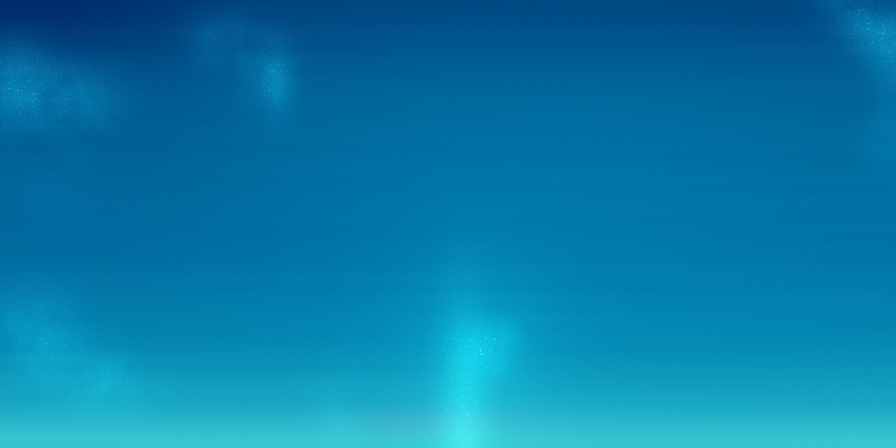
Reproduce this background procedurally as a WebGL 2 fragment shader.

```glsl
#version 300 es
precision highp float;
// Deep blue-to-turquoise underwater gradient with a rising glow and speckled mist.
uniform vec2 u_resolution;
out vec4 outColor;

float hash(vec2 p) {
    vec3 q = fract(p.xyx * vec3(0.1031, 0.1030, 0.0973));
    q += dot(q, q.yzx + 33.33);
    return fract((q.x + q.y) * q.z);
}

float noise(vec2 p) {
    vec2 i = floor(p), f = fract(p);
    f = f * f * (3.0 - 2.0 * f);
    return mix(mix(hash(i), hash(i + vec2(1, 0)), f.x),
               mix(hash(i + vec2(0, 1)), hash(i + vec2(1, 1)), f.x), f.y);
}

float fbm(vec2 p) {
    float sum = 0.0, amp = 0.5;
    for (int i = 0; i < 5; i++) {
        sum += amp * noise(p);
        p = mat2(1.6, 1.2, -1.2, 1.6) * p + 7.3;
        amp *= 0.5;
    }
    return sum;
}

// Soft elliptical falloff
float glow(vec2 p, vec2 center, vec2 radius) {
    vec2 d = (p - center) / radius;
    return exp(-dot(d, d));
}

// Round specks, one at a random place in each grid cell
float specks(vec2 p, float cells, float density) {
    vec2 cell = floor(p * cells);
    vec2 spot = 0.3 + 0.4 * vec2(hash(cell + 11.0), hash(cell + 47.0));
    float d = length(fract(p * cells) - spot);
    float strength = hash(cell + 83.0);
    return step(1.0 - density, hash(cell)) * strength * smoothstep(0.32, 0.05, d);
}

// Vertical ramp from turquoise to navy
vec3 waterColor(float y) {
    vec3 c = mix(vec3(0.22, 0.77, 0.82), vec3(0.10, 0.66, 0.765), smoothstep(0.0, 0.11, y));
    c = mix(c, vec3(0.015, 0.535, 0.70), smoothstep(0.06, 0.25, y));
    c = mix(c, vec3(0.0, 0.44, 0.635), smoothstep(0.18, 0.50, y));
    c = mix(c, vec3(0.0, 0.385, 0.59), smoothstep(0.45, 0.82, y));
    return mix(c, vec3(0.0, 0.27, 0.50), smoothstep(0.75, 1.03, y));
}

void main() {
    // Canvas space: x in 0..2, y in 0..1
    vec2 p = gl_FragCoord.xy / u_resolution * vec2(2.0, 1.0);
    vec3 color = waterColor(p.y);

    // Broad light right of the middle, darker left side and corner
    color += vec3(0.0, 0.04, 0.035) * glow(p, vec2(1.25, 0.60), vec2(0.60, 0.38));
    color -= vec3(0.0, 0.035, 0.025) * smoothstep(0.9, 0.0, p.x) * smoothstep(0.1, 0.5, p.y);
    color -= vec3(0.0, 0.08, 0.07) * glow(p, vec2(0.0, 1.05), vec2(0.45, 0.22));

    // Faint uneven horizontal streaks
    color += 0.012 * (noise(p * vec2(1.5, 45.0)) - 0.5);

    // Light column rising from the bottom
    float column = glow(p, vec2(1.035, 0.10), vec2(0.055, 0.23));
    float halo = glow(p, vec2(1.06, 0.22), vec2(0.18, 0.22));
    float puff = glow(p, vec2(1.10, 0.23), vec2(0.075, 0.075));
    color += vec3(0.04, 0.13, 0.09) * column + vec3(0.01, 0.075, 0.06) * halo;

    // Pale warm haze along the floor
    color += vec3(0.07, -0.025, 0.0) * glow(p, vec2(0.97, 0.06), vec2(0.20, 0.035));

    // Mist banks: upper left, upper middle, upper right, lower left
    float mist = 0.75 * glow(p, vec2(0.11, 0.78), vec2(0.13, 0.075));
    mist += 0.40 * glow(p, vec2(0.03, 0.86), vec2(0.07, 0.08));
    mist += 0.95 * glow(p, vec2(0.59, 0.83), vec2(0.055, 0.08));
    mist += 0.40 * glow(p, vec2(0.49, 0.92), vec2(0.07, 0.07));
    float slope = p.x + 0.7 * p.y - 2.60;
    mist += 0.85 * glow(vec2(slope, p.y), vec2(0.02, 0.94), vec2(0.09, 0.13));
    mist += 0.25 * glow(p, vec2(1.98, 0.69), vec2(0.05, 0.10));
    mist += 0.38 * glow(p, vec2(0.06, 0.27), vec2(0.11, 0.09));
    mist += 0.42 * glow(p, vec2(0.27, 0.14), vec2(0.08, 0.06));
    mist += 0.28 * glow(p, vec2(0.14, 0.16), vec2(0.09, 0.08));
    mist += 0.18 * glow(p, vec2(0.75, 0.09), vec2(0.06, 0.10));
    mist += 0.10 * glow(p, vec2(0.12, 0.60), vec2(0.12, 0.12));
    mist += 0.55 * puff;
    float cloud = smoothstep(0.18, 0.72, fbm(p * 9.0 + 3.0));
    color += vec3(0.03, 0.20, 0.17) * mist * (0.35 + 0.9 * cloud);

    // Fine glitter gathered in the mist and the column
    float dust = specks(p, 170.0, 0.35) + 0.8 * specks(p + 5.3, 95.0, 0.15);
    color += vec3(0.16, 0.30, 0.27) * dust * (mist + 0.45 * column) * (0.4 + 0.6 * cloud);

    // Slight grain hides banding
    color += (hash(floor(p * 256.0) + 0.5) - 0.5) * 0.006;
    outColor = vec4(clamp(color, 0.0, 1.0), 1.0);
}
```
